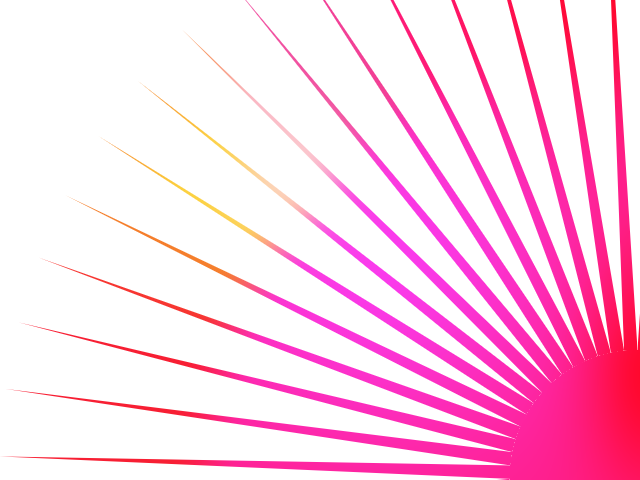
This background is drawn by a Shadertoy shader. Its source:

```glsl
// A sunburst on white: tapering spikes fan out of a hub in the lower right corner.
// Each spike is a wedge between two hub points and a tip on a wide outer circle;
// its colour comes from angular ramps at the tips and soft glows nearer the hub.

// Geometry, in canvas heights and degrees (angles rise clockwise from the left)
const vec2  HUB_CENTER = vec2(1.328, 0.005);
const float HUB_RADIUS = 0.2667;
const float HUB_ANGLE  = 2.45;
const vec2  TIP_CENTER = vec2(1.3385, 0.0);
const float TIP_RADIUS = 1.341;
const float TIP_ANGLE  = 2.1;
const float STEP_ANGLE = 6.04;
const int   LAST_SPIKE = 16;

// Palette
const vec3 PAPER   = vec3(1.0);
const vec3 RED     = vec3(0.97, 0.12, 0.20);
const vec3 SCARLET = vec3(1.0, 0.03, 0.17);
const vec3 ORANGE  = vec3(0.96, 0.50, 0.17);
const vec3 YELLOW  = vec3(0.99, 0.83, 0.24);
const vec3 PALE    = vec3(0.98, 0.72, 0.78);
const vec3 PEACH   = vec3(0.99, 0.83, 0.83);
const vec3 PINK    = vec3(0.94, 0.28, 0.62);
const vec3 ROSE    = vec3(1.0, 0.11, 0.51);
const vec3 MAGENTA = vec3(0.98, 0.23, 0.93);

// Where the tip colours give way to the body colours
const float BODY_END  = 0.82;
const float TIP_START = 0.98;

vec2 heading(float degrees) {
    float a = radians(degrees);
    return vec2(-cos(a), sin(a));
}

float cross2(vec2 a, vec2 b) {
    return a.x * b.y - a.y * b.x;
}

float glow(vec2 p, vec2 center, vec2 size) {
    vec2 q = (p - center) / size;
    return exp(-dot(q, q));
}

// Coverage of one spike; summing both edges keeps hairline tips smooth
float spike(vec2 p, float index, float pixel) {
    float hubAngle = HUB_ANGLE + index * STEP_ANGLE;
    vec2 tip = TIP_CENTER + TIP_RADIUS * heading(TIP_ANGLE + index * STEP_ANGLE);
    vec2 lower = HUB_CENTER + HUB_RADIUS * heading(hubAngle - 0.5 * STEP_ANGLE) - tip;
    vec2 upper = HUB_CENTER + HUB_RADIUS * heading(hubAngle + 0.5 * STEP_ANGLE) - tip;
    vec2 axis = 0.5 * (lower + upper);
    vec2 q = p - tip;
    float aboveLower = clamp(0.5 + cross2(normalize(lower), q) / pixel, 0.0, 1.0);
    float belowUpper = clamp(0.5 - cross2(normalize(upper), q) / pixel, 0.0, 1.0);
    float beforeHub = step(dot(q, axis), dot(axis, axis));
    return max(aboveLower + belowUpper - 1.0, 0.0) * beforeHub;
}

float sunburst(vec2 p, float pixel) {
    float cover = clamp(0.5 - (distance(p, HUB_CENTER) - HUB_RADIUS) / pixel, 0.0, 1.0);
    for (int i = -1; i <= LAST_SPIKE; i++) {
        cover = max(cover, spike(p, float(i), pixel));
    }
    return cover;
}

// Colour ramp around the outer circle
vec3 tipColor(float angle, float reach) {
    vec3 color = mix(RED, ORANGE, smoothstep(17.0, 27.0, angle));
    color = mix(color, YELLOW, smoothstep(26.5, 33.0, angle));
    color = mix(color, PALE, smoothstep(38.0, 45.0, angle));
    color = mix(color, PINK, smoothstep(45.0, 52.0, angle));
    color = mix(color, ROSE, smoothstep(55.0, 64.0, angle));
    float warmBand = smoothstep(20.0, 28.0, angle) * (1.0 - smoothstep(44.0, 50.0, angle));
    return mix(color, ORANGE, 0.8 * warmBand * smoothstep(1.1, 1.32, reach));
}

vec3 burstColor(vec2 p) {
    vec2 fromHub = p - HUB_CENTER;
    float reach = length(fromHub);
    float angle = degrees(atan(fromHub.y, -fromHub.x));
    vec3 body = mix(ROSE, MAGENTA, glow(p, vec2(0.79, 0.48), vec2(0.42)));
    vec3 color = mix(body, tipColor(angle, reach), smoothstep(BODY_END, TIP_START, reach));
    // Pale highlight, then the scarlet glows at the top and by the hub
    color = mix(color, PEACH, 0.85 * glow(p, vec2(0.595, 0.625), vec2(0.11)));
    color = mix(color, SCARLET, glow(p, vec2(1.28, 1.05), vec2(0.33, 0.26)));
    return mix(color, SCARLET, glow(p, vec2(1.355, 0.22), vec2(0.13, 0.25)));
}

void mainImage(out vec4 fragColor, in vec2 fragCoord) {
    vec2 p = fragCoord / iResolution.y;
    float cover = sunburst(p, 1.0 / iResolution.y);
    fragColor = vec4(mix(PAPER, burstColor(p), cover), 1.0);
}
```
